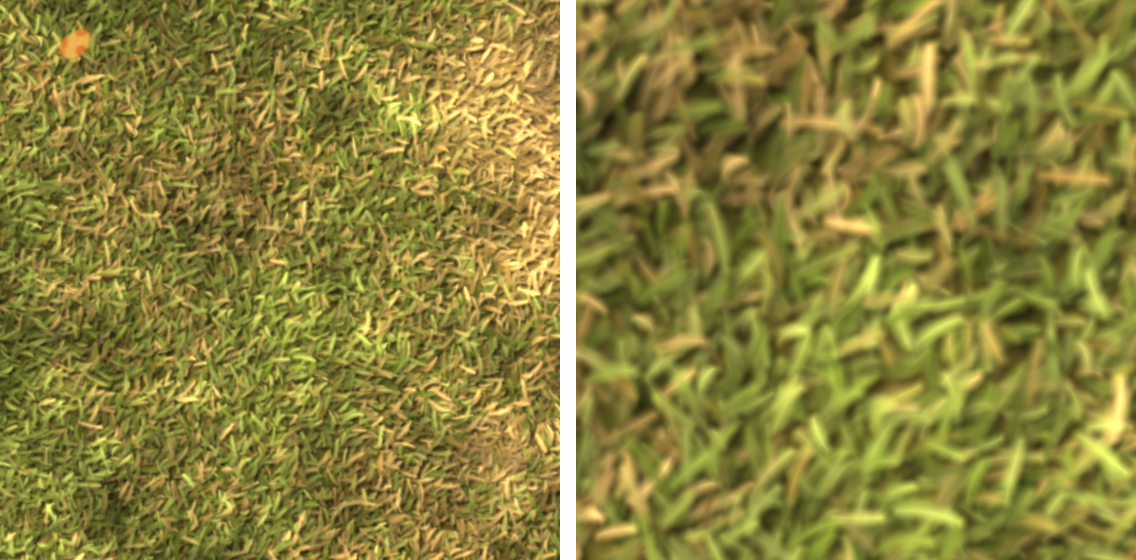
Left: the whole. Right: its middle third, enlarged.
A three.js fragment shader for this texture:

```glsl
varying vec2 vUv;

const int LAYERS = 9;
const float CELLS = 34.0;          // blades across the canvas, per layer
const float BLADE_WIDTH = 0.12;    // half width, in cells
const float SOFTNESS = 0.165;      // edge blur, in cells
const float SHADOW = 0.24;
const float EXPOSURE = 1.07;
const vec2 SHADOW_SHIFT = vec2(-0.13, 0.16);
const vec3 SOIL = vec3(0.32, 0.29, 0.11);
const vec3 DRY_SOIL = vec3(0.47, 0.37, 0.20);
const vec3 DEEP_GREEN = vec3(0.37, 0.42, 0.13);
const vec3 LIGHT_GREEN = vec3(0.67, 0.69, 0.33);
const vec3 BROWN = vec3(0.55, 0.43, 0.19);
const vec3 STRAW = vec3(0.92, 0.74, 0.44);
const vec3 LEAF_ORANGE = vec3(0.90, 0.50, 0.20);
const vec3 LEAF_YELLOW = vec3(0.96, 0.72, 0.34);
const vec2 LEAF_CENTER = vec2(0.135, 0.922);

float hash(vec2 p) {
  vec3 q = fract(p.xyx * vec3(0.1031, 0.1030, 0.0973));
  q += dot(q, q.yzx + 33.33);
  return fract((q.x + q.y) * q.z);
}

float noise(vec2 p) {
  vec2 i = floor(p), f = fract(p);
  f = f * f * (3.0 - 2.0 * f);
  float low = mix(hash(i), hash(i + vec2(1.0, 0.0)), f.x);
  float high = mix(hash(i + vec2(0.0, 1.0)), hash(i + vec2(1.0, 1.0)), f.x);
  return mix(low, high, f.y);
}

float fbm(vec2 p) {
  float sum = 0.0, weight = 0.5;
  for (int i = 0; i < 4; i++) {
    sum += weight * noise(p);
    p = p * 2.03 + 17.3;
    weight *= 0.5;
  }
  return sum / 0.9375;
}

float blob(vec2 p, vec2 center, vec2 radius) {
  vec2 d = (p - center) / radius;
  return exp(-dot(d, d));
}

// Share of withered blades: strongest in the worn strip at the right
float wornStrip(vec2 p) {
  vec2 q = p + 0.16 * (vec2(fbm(p * 7.0), fbm(p * 7.0 + 40.0)) - 0.5);
  float top = blob(q, vec2(0.89, 0.81), vec2(0.15, 0.16));
  float side = blob(q, vec2(1.0, 0.58), vec2(0.09, 0.16));
  float low = blob(q, vec2(0.92, 0.20), vec2(0.13, 0.18));
  return clamp(top + side + 0.45 * low, 0.0, 1.0);
}

// Coverage of one tapered, slightly bent blade lying along x
float blade(vec2 p, float halfLength, float width, float bend, float soft) {
  float s = p.x / halfLength;
  p.y += bend * min(s * s, 2.0);
  float taper = width * (1.0 - 0.5 * min(s * s, 1.0));
  float d = length(vec2(max(abs(p.x) - halfLength, 0.0), p.y)) - taper;
  return 1.0 - smoothstep(-soft, soft, d);
}

vec3 bladeColor(vec2 id, float dryness) {
  float tone = hash(id + 5.7);
  vec3 green = mix(DEEP_GREEN, LIGHT_GREEN, tone);
  vec3 dry = mix(BROWN, STRAW, tone);
  float withered = smoothstep(-0.25, 0.25, dryness - hash(id + 9.1));
  return mix(green, dry, withered) * mix(0.66, 1.2, hash(id + 13.9));
}

vec3 fallenLeaf(vec3 ground, vec2 uv) {
  vec2 p = uv - LEAF_CENTER;
  p = vec2(0.77 * p.x + 0.64 * p.y, 0.77 * p.y - 0.64 * p.x);
  float d = length(p / vec2(0.033, 0.020)) - 1.0 + 0.3 * (noise(uv * 70.0) - 0.5);
  vec3 tint = mix(LEAF_YELLOW, LEAF_ORANGE, smoothstep(0.25, 0.7, noise(uv * 55.0)));
  return mix(ground, tint, 0.92 * (1.0 - smoothstep(-0.22, 0.22, d)));
}

void main() {
  float worn = wornStrip(vUv);
  float patches = fbm(vUv * 6.0 + 3.0);
  float dryness = 0.26 + 1.1 * (patches - 0.5) + 0.3 * vUv.x + 0.8 * worn;
  float flow = 0.75 + 2.6 * (fbm(vUv * 3.0 + 60.0) - 0.5);
  vec3 color = mix(SOIL, DRY_SOIL, worn) * mix(0.7, 1.3, noise(vUv * 60.0));

  // Stacked layers, each with one blade per cell
  for (int layer = 0; layer < LAYERS; layer++) {
    float k = float(layer);
    float height = k / float(LAYERS - 1);
    vec2 grid = vUv * CELLS * mix(0.9, 1.2, hash(vec2(k, 2.0))) + 7.37 * k;
    vec2 cell = floor(grid);
    for (int y = -1; y <= 1; y++) {
      for (int x = -1; x <= 1; x++) {
        vec2 corner = cell + vec2(float(x), float(y));
        vec2 id = corner + 61.0 * k;
        vec2 p = grid - corner - vec2(hash(id), hash(id + 31.4));
        float angle = flow + 2.5 * (hash(id + 21.3) - 0.5);
        float c = cos(angle), s = sin(angle);
        mat2 turn = mat2(c, -s, s, c);
        float halfLength = mix(0.18, 0.62, hash(id + 3.3));
        float width = BLADE_WIDTH * mix(0.6, 1.1, hash(id + 7.9));
        float bend = 0.12 * (hash(id + 11.2) - 0.5);
        float shade = blade(turn * (p + SHADOW_SHIFT), halfLength, width, bend, 1.5 * SOFTNESS);
        vec2 q = turn * p;
        float cover = blade(q, halfLength, width, bend, SOFTNESS);
        vec3 tint = bladeColor(id, dryness) * mix(0.9, 1.06, height);
        tint *= 1.0 + 0.12 * clamp(q.x / halfLength, -1.0, 1.0);
        color *= 1.0 - SHADOW * shade * (1.0 - cover);
        color = mix(color, tint, 0.9 * cover);
      }
    }
  }

  // Broad light and shade, then the paler worn ground
  float sunlight = fbm(vUv * 10.0 + 90.0) - 0.5;
  color *= EXPOSURE * (1.12 + 0.85 * sunlight) * (1.0 + 0.2 * worn);
  float dusk = blob(vUv, vec2(0.97, 0.86), vec2(0.04, 0.10)) + blob(vUv, vec2(0.88, 0.19), vec2(0.07, 0.05));
  color = mix(color, vec3(0.46, 0.36, 0.24), 0.4 * dusk);
  gl_FragColor = vec4(fallenLeaf(color, vUv), 1.0);
}
```
